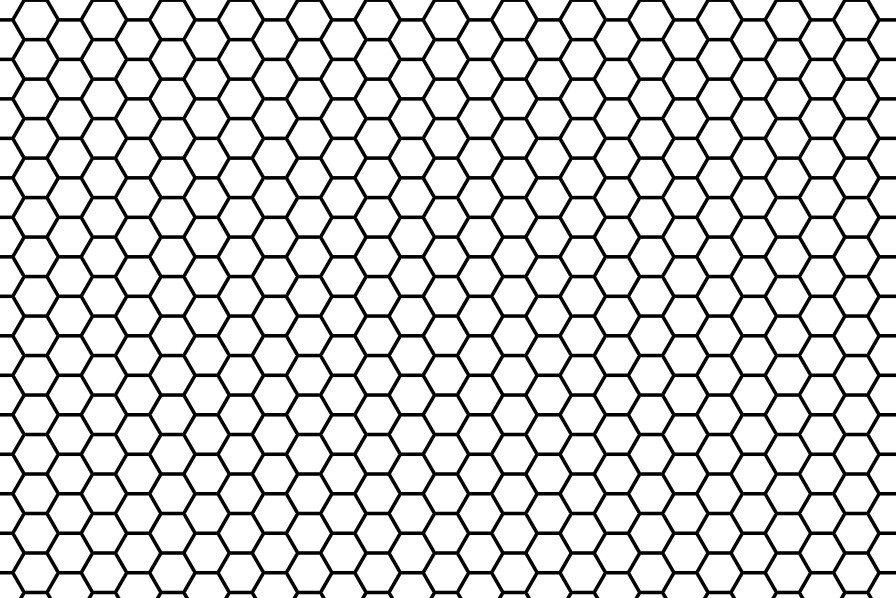
Write a WebGL 1 fragment shader that draws this pattern.

```glsl
precision highp float;
// Regular honeycomb of flat-topped hexagons in thin black outline on white.

uniform vec2 u_resolution;

const float SQRT3 = 1.7320508;
const float REPEATS_ACROSS = 13.1;                 // column pairs per canvas width
const vec2 FIRST_CENTRE = vec2(0.0397, 0.0222);    // from top left, in canvas widths
const float LINE_WIDTH = 0.09;                     // in hexagon heights
const vec3 PAPER = vec3(1.0);
const vec3 INK = vec3(0.005);

// Offset from the nearest hexagon centre; hexagons are one unit high.
vec2 hexCell(vec2 p) {
  vec2 period = vec2(SQRT3, 1.0);
  vec2 a = mod(p + 0.5 * period, period) - 0.5 * period;
  vec2 b = mod(p, period) - 0.5 * period;
  return dot(a, a) < dot(b, b) ? a : b;
}

// Distance from a point inside the cell to its nearest side.
float sideDistance(vec2 cell) {
  vec2 q = abs(cell);
  return 0.5 - max(q.y, dot(q, vec2(0.5 * SQRT3, 0.5)));
}

// Antialiased coverage of a line centred on distance zero.
float lineCoverage(float dist, float width, float pixel) {
  return clamp(0.5 + (0.5 * width - dist) / pixel, 0.0, 1.0);
}

void main() {
  vec2 fromTop = vec2(gl_FragCoord.x, u_resolution.y - gl_FragCoord.y);
  float scale = REPEATS_ACROSS * SQRT3;
  vec2 p = (fromTop / u_resolution.x - FIRST_CENTRE) * scale;
  float pixel = scale / u_resolution.x;

  float ink = lineCoverage(sideDistance(hexCell(p)), LINE_WIDTH, pixel);
  gl_FragColor = vec4(mix(PAPER, INK, ink), 1.0);
}
```
